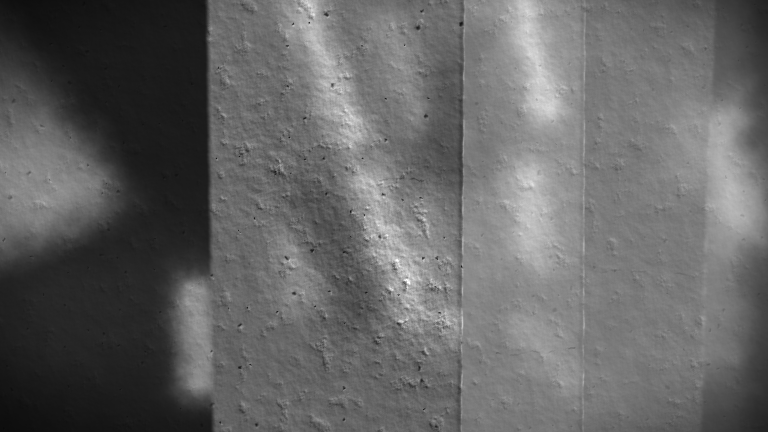
Reproduce this texture procedurally as a Shadertoy shader.

```glsl
// Draws weathered plaster wall panels in grey, crossed by soft streaks of light.

// Positions are in canvas heights, origin at the lower left.
const vec4 EDGE_BOTTOM = vec4(0.494, 1.068, 1.350, 1.620);
const vec4 EDGE_TOP = vec4(0.480, 1.075, 1.354, 1.653);
const vec4 EDGE_BLUR = vec4(0.008, 0.002, 0.003, 0.010);
const vec4 RIM_WIDTH = vec4(0.004, 0.002, 0.002, 0.006);
const vec4 RIM_LIGHT = vec4(0.03, 0.24, 0.17, 0.07);
const float EDGE_WOBBLE = 0.005;
const float RELIEF_STEP = 0.0025;
const float RELIEF_GAIN = 1.25;
const float PIT_CELLS = 23.0;
const float PIT_CHANCE = 0.25;

vec2 hash2(vec2 p) {
    vec3 q = fract(p.xyx * vec3(0.1031, 0.1030, 0.0973));
    q += dot(q, q.yzx + 33.33);
    return fract((q.xx + q.yz) * q.zy);
}

float gradientNoise(vec2 p) {
    vec2 i = floor(p), f = fract(p);
    vec2 u = f * f * f * (f * (f * 6.0 - 15.0) + 10.0);
    vec2 x = vec2(1.0, 0.0);
    float a = dot(hash2(i) * 2.0 - 1.0, f);
    float b = dot(hash2(i + x.xy) * 2.0 - 1.0, f - x.xy);
    float c = dot(hash2(i + x.yx) * 2.0 - 1.0, f - x.yx);
    float d = dot(hash2(i + x.xx) * 2.0 - 1.0, f - x.xx);
    return mix(mix(a, b, u.x), mix(c, d, u.x), u.y);
}

float fbm(vec2 p) {
    float sum = 0.0, amp = 0.5;
    for (int i = 0; i < 5; i++) {
        sum += amp * gradientNoise(p);
        p = mat2(1.6, 1.2, -1.2, 1.6) * p + 7.3;
        amp *= 0.58;
    }
    return sum;
}

// Plaster height with raised lumps
float plaster(vec2 p) {
    float h = fbm(p * 22.0);
    return h + 0.35 * smoothstep(0.10, 0.35, h);
}

float segmentDistance(vec2 p, vec2 a, vec2 b) {
    vec2 ab = b - a;
    return length(p - a - ab * clamp(dot(p - a, ab) / dot(ab, ab), 0.0, 1.0));
}

// Soft light along a segment
float glow(vec2 p, vec2 a, vec2 b, float radius) {
    float d = segmentDistance(p, a, b) / radius;
    return exp(-d * d);
}

// Thin broken line
float crack(vec2 p, vec2 a, vec2 b) {
    p.y += 0.03 * fbm(vec2(p.x * 14.0, 3.0));
    float gaps = smoothstep(-0.15, 0.25, gradientNoise(p * 32.0));
    return gaps * (1.0 - smoothstep(0.0, 0.0035, segmentDistance(p, a, b)));
}

// Scattered ragged holes: dark core, bright lower rim
float pits(vec2 p) {
    vec2 cell = floor(p * PIT_CELLS);
    vec2 rnd = hash2(cell + 41.0);
    vec2 d = (fract(p * PIT_CELLS) - 0.2 - 0.6 * hash2(cell)) / PIT_CELLS;
    d += 0.006 * vec2(gradientNoise(p * 110.0), gradientNoise(p * 110.0 + 9.0));
    float radius = mix(0.0015, 0.006, pow(rnd.y, 4.0));
    float core = 1.0 - smoothstep(0.0, radius + 0.002, length(d));
    float rim = 1.0 - smoothstep(0.0, radius + 0.002, length(d + vec2(-0.002, 0.004)));
    return step(rnd.x, PIT_CHANCE) * (0.4 * rim - core);
}

float shadedPanel(vec2 p) {
    float lit = smoothstep(-0.06, 0.12, dot(p - vec2(0.023, 0.954), vec2(-0.80, -0.60)));
    lit *= smoothstep(-0.06, 0.10, dot(p - vec2(0.0, 0.387), vec2(-0.39, 0.92)));
    float v = 0.105 + 0.05 * glow(p, vec2(0.15, 0.3), vec2(0.4, 0.3), 0.2);
    v += lit * (0.20 + 0.23 * glow(p, vec2(0.06, 0.58), vec2(0.17, 0.52), 0.18));
    return v + 0.42 * glow(p, vec2(0.455, 0.32), vec2(0.475, 0.12), 0.055);
}

float roughPanel(vec2 p) {
    float v = 0.39 + 0.04 * p.y;
    v += 0.28 * glow(p, vec2(0.694, 1.02), vec2(0.81, 0.70), 0.050);
    v += 0.28 * glow(p, vec2(0.845, 0.58), vec2(0.926, 0.38), 0.055);
    v += 0.20 * glow(p, vec2(0.95, 0.29), vec2(1.06, 0.24), 0.065);
    v += 0.12 * glow(p, vec2(0.98, 0.50), vec2(1.03, 0.38), 0.060);
    v += 0.13 * glow(p, vec2(0.903, 0.93), vec2(0.96, 0.745), 0.050);
    v += 0.14 * glow(p, vec2(0.67, 0.42), vec2(0.70, 0.32), 0.055);
    v -= 0.10 * glow(p, vec2(1.02, 0.80), vec2(1.04, 0.62), 0.070);
    return v - 0.09 * glow(p, vec2(0.74, 0.52), vec2(0.83, 0.30), 0.070);
}

float smoothPanel(vec2 p) {
    float v = 0.48 + 0.07 * smoothstep(0.0, 0.5, p.y);
    v += 0.24 * glow(p, vec2(1.205, 1.02), vec2(1.262, 0.76), 0.045);
    v += 0.20 * glow(p, vec2(1.215, 0.58), vec2(1.245, 0.44), 0.060);
    v += 0.10 * glow(p, vec2(1.22, 0.24), vec2(1.32, 0.12), 0.050);
    return v - 0.08 * glow(p, vec2(1.09, 0.90), vec2(1.12, 0.60), 0.06);
}

float farPanel(vec2 p) {
    return 0.48 + 0.09 * glow(p, vec2(1.60, 0.70), vec2(1.63, 0.62), 0.08);
}

float lastPanel(vec2 p) {
    float v = 0.40 + 0.27 * glow(p, vec2(1.665, 0.69), vec2(1.72, 0.50), 0.075);
    v += 0.10 * glow(p, vec2(1.65, 0.5), vec2(1.64, 0.2), 0.08);
    return v - 0.12 * smoothstep(1.68, 1.78, p.x);
}

void mainImage(out vec4 fragColor, in vec2 fragCoord) {
    vec2 p = fragCoord / iResolution.y;
    // Panel masks with uneven edges
    float wobble = EDGE_WOBBLE * fbm(vec2(5.0, p.y * 18.0));
    vec4 side = p.x - mix(EDGE_BOTTOM, EDGE_TOP, p.y) - wobble;
    vec4 past = smoothstep(-EDGE_BLUR, EDGE_BLUR, side);
    float rough = past.x * (1.0 - past.y);
    // Light on each panel, with mottled outlines
    vec2 q = p + 0.06 * vec2(fbm(p * 8.0), fbm(p * 8.0 + 19.0));
    float v = mix(mix(shadedPanel(q), roughPanel(q), past.x), smoothPanel(q), past.y);
    v = mix(mix(v, farPanel(q), past.z), lastPanel(q), past.w);
    // Relief, pits and cracks
    vec2 toLight = RELIEF_STEP * vec2(0.6, 0.8);
    float worn = 0.6 + 0.6 * glow(p, vec2(0.70, 0.60), vec2(0.93, 0.25), 0.16);
    float surface = mix(0.32 - 0.15 * past.w, worn, rough) * (1.0 + fbm(p * 6.0 + 3.0));
    v *= 1.0 + RELIEF_GAIN * surface * (plaster(p - toLight) - plaster(p + toLight));
    v *= 1.0 + 0.14 * fbm(p * 9.0);
    v *= 1.0 + pits(p) * mix(0.35 - 0.2 * past.y, 0.75, rough);
    v -= 0.14 * rough * crack(p, vec2(0.79, 0.597), vec2(0.98, 0.585));
    v -= 0.12 * crack(p, vec2(1.15, 0.18), vec2(1.33, 0.19));
    v -= 0.06 * crack(p, vec2(1.39, 0.375), vec2(1.62, 0.365));
    // Chipped bright rims and thin shadows beside the edges
    vec4 rim = exp(-side * side / (RIM_WIDTH * RIM_WIDTH));
    vec4 gap = (side + 0.006) / 0.005;
    float chips = smoothstep(-0.25, 0.3, fbm(vec2(8.0, p.y * 22.0)));
    v += chips * dot(rim, RIM_LIGHT) - dot(exp(-gap * gap), vec4(0.0, 0.08, 0.04, 0.0));
    // Corner falloff
    vec2 c = fragCoord / iResolution.xy - 0.5;
    v *= 1.0 - 0.55 * smoothstep(0.22, 0.55, dot(c, c));
    fragColor = vec4(vec3(clamp(v, 0.0, 1.0)), 1.0);
}
```
